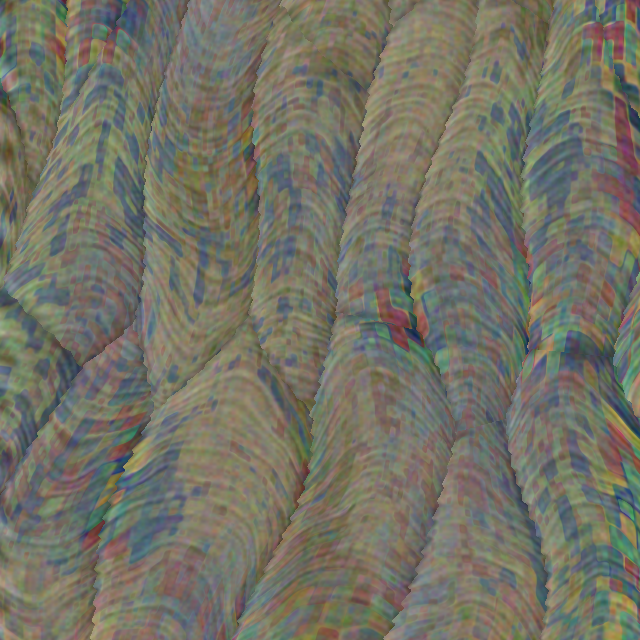
Give the GLSL for this pattern, as a WebGL 1 fragment shader.

```glsl
precision highp float;
// Overlapping leaning tongues with arched ripples and a muted, woven colour mosaic.
uniform vec2 u_resolution;

vec3 hash3(vec2 c) {
  vec3 k = vec3(dot(c, vec2(12.99, 78.23)), dot(c, vec2(39.35, 11.14)), dot(c, vec2(73.16, 52.24)));
  return fract(sin(k) * 43758.5);
}

// Three value noises at once; hardness 0 is soft, towards 0.5 is blocky
vec3 noise3(vec2 q, float hardness) {
  vec2 c = floor(q);
  vec2 f = smoothstep(hardness, 1.0 - hardness, fract(q));
  vec3 low = mix(hash3(c), hash3(c + vec2(1.0, 0.0)), f.x);
  vec3 high = mix(hash3(c + vec2(0.0, 1.0)), hash3(c + vec2(1.0, 1.0)), f.x);
  return mix(low, high, f.y);
}

// Cellular noise: offset from nearest centre, seam distance, random column value
vec4 tongues(vec2 q) {
  vec2 home = floor(q), offset = vec2(0.0);
  float near = 9.0, next = 9.0, id = 0.0;
  for (int j = -1; j <= 1; j++) {
    for (int i = -1; i <= 1; i++) {
      vec2 cell = home + vec2(float(i), float(j));
      vec3 h = hash3(cell + 7.0);
      vec2 d = q - cell - 0.15 - 0.7 * h.xy;
      float dist = length(d);
      if (dist < near) {
        next = near;
        near = dist;
        offset = d;
        id = hash3(vec2(cell.x, 3.0)).z;
      } else {
        next = min(next, dist);
      }
    }
  }
  return vec4(offset, next - near, id);
}

void main() {
  vec2 p = gl_FragCoord.xy / u_resolution;

  // Leaning, swaying strands; notches shift the seams but not the ripples
  float sway = 0.03 * sin(p.y * 7.0 + p.x * 5.0) + 0.016 * sin(p.y * 14.0 - p.x * 11.0);
  float lean = 0.4 * p.y * (1.0 - 1.1 * p.x);
  float notch = 0.003 * sin(p.y * 235.0 + 0.8 * sin(p.y * 235.0));
  vec4 tongue = tongues(vec2((p.x - lean + sway + notch) / 0.21, p.y / 0.55 + 0.3));
  float across = tongue.x * 0.21 - notch;
  float seam = tongue.z;

  // Ripples arch upwards in most tongues and sag in the others
  vec3 patches = noise3(p * vec2(6.0, 4.0) + 3.0, 0.0);
  float bend = tongue.w < 0.7 ? 5.5 : -5.5;
  float jitter = 1.2 * noise3(p * 7.0, 0.0).x + 0.8 * noise3(p * vec2(19.0, 15.0), 0.0).y;
  float phase = 37.0 * (p.y + bend * across * across + 0.12 * across) + jitter;
  float wave = 6.2832 * phase;
  vec3 breaks = noise3(vec2(across * 22.0 + tongue.w * 9.0, phase * 0.7), 0.0);
  float ripple = sin(wave + 0.7 * sin(wave)) * (0.3 + 1.2 * breaks.x);
  ripple += sin(wave * 1.7 + 2.0 + 4.0 * breaks.z) * breaks.y;

  // Mosaic woven along the ripples
  vec2 weave = vec2(across + tongue.w * 5.0, phase);
  vec3 blocks = noise3(weave * vec2(36.0, 0.95), 0.25);
  vec3 tiles = noise3(weave * vec2(95.0, 2.1), 0.15);
  vec3 grain = noise3(p * vec2(170.0, 200.0), 0.0);
  vec3 pick = patches * 0.68 + blocks * 0.17 + tiles * 0.15;

  vec3 khaki = vec3(0.53, 0.505, 0.415);
  vec3 slate = vec3(0.44, 0.485, 0.47);
  vec3 umber = vec3(0.43, 0.395, 0.305);
  vec3 moss = vec3(0.48, 0.55, 0.40);
  vec3 mauve = vec3(0.48, 0.36, 0.375);
  vec3 blue = vec3(0.31, 0.36, 0.43);
  vec3 col = mix(khaki, umber, smoothstep(0.47, 0.62, pick.y));
  col = mix(col, slate, smoothstep(0.46, 0.58, pick.x));
  col = mix(col, moss, 0.85 * smoothstep(0.54, 0.66, pick.z));
  col = mix(col, mauve, 0.85 * smoothstep(0.53, 0.68, tiles.y * 0.4 + blocks.z * 0.25 + patches.x * 0.35));
  col = mix(col, blue, 0.8 * smoothstep(0.58, 0.72, blocks.x * 0.4 + patches.z * 0.4 + tiles.z * 0.2));

  // Vivid tiles gather in patches, beside seams, low down and at the right
  float beside = 1.0 - smoothstep(0.05, 0.35, seam);
  float vivid = smoothstep(0.5, 0.75, patches.y) * (0.25 + 0.75 * beside);
  vivid += 0.3 * smoothstep(0.22, 0.0, p.y) + 0.75 * smoothstep(0.91, 0.98, p.x);
  vivid = min(vivid, 1.0);
  vec3 accent = mix(vec3(0.16, 0.27, 0.42), vec3(0.68, 0.58, 0.32), smoothstep(0.3, 0.6, blocks.y));
  accent = mix(accent, vec3(0.56, 0.20, 0.26), smoothstep(0.58, 0.75, blocks.z));
  accent = mix(accent, vec3(0.36, 0.60, 0.42), smoothstep(0.6, 0.75, blocks.x));
  col = mix(col, accent, 0.6 * vivid);
  col += (tiles - 0.5) * (0.09 + 0.1 * vivid);

  // Relief: ripples, fine combed lines, grain and shaded seams
  float comb = noise3(vec2(across * 150.0, p.y * 22.0), 0.0).x - 0.5;
  col += ripple * (0.016 + 0.02 * patches.z) + comb * 0.02;
  col += (grain - 0.5) * 0.07;
  col += 0.06 * beside * clamp(-tongue.x * 4.0, -1.0, 1.0);
  float crease = (1.0 - smoothstep(0.0, 0.08, seam)) * smoothstep(0.2, 0.7, breaks.z);
  col *= 1.0 - 0.3 * crease * (0.65 + 0.35 * sin(wave));

  // Pale and dark scallops along the left rim
  float rim = smoothstep(0.028, 0.006, p.x + 0.008 * sin(p.y * 55.0));
  col += rim * 0.11 * sin(p.y * 80.0 + p.x * 60.0);
  gl_FragColor = vec4(clamp(col, 0.0, 1.0), 1.0);
}
```
